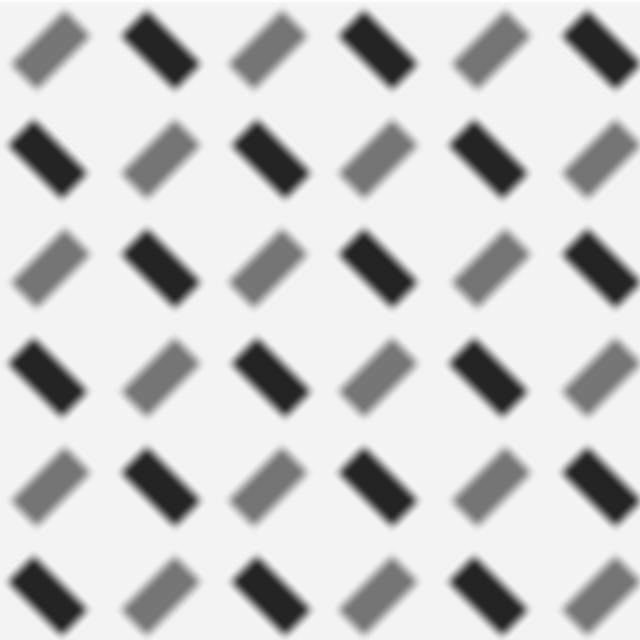
A Shadertoy shader for this pattern:

```glsl
// Checkered weave of blurred diagonal bars, dark and grey, on a pale ground.

const vec2  PITCH      = vec2(0.1721, 0.1706);  // spacing of bars across and down
const vec2  FIRST      = vec2(0.0769, 0.0781);  // centre of the top left bar
const vec2  BAR_HALF   = vec2(0.0592, 0.0282);  // half length and half width
const float SOFTNESS   = 0.0125;                // half width of the edge blur
const float JITTER     = 0.0024;                // sideways offset of the bars
const float TOP_STRIP  = 0.0035;                // height of the light top edge
const vec3  GROUND     = vec3(0.953);
const vec3  STRIP      = vec3(0.99);
const vec3  DARK_BAR   = vec3(0.142);
const vec3  GREY_BAR   = vec3(0.460);

// Coverage of a blurred box: the product of both axes rounds the corners
float blurredBox(vec2 p, vec2 halfSize, float blur) {
    vec2 cover = 1.0 - smoothstep(-blur, blur, abs(p) - halfSize);
    return cover.x * cover.y;
}

// Offsets alternate in pairs along a row, shifted by one bar on odd rows
float sidewaysOffset(vec2 cell) {
    float phase = mod(cell.x + 3.0 * mod(cell.y, 2.0), 4.0);
    return phase < 1.5 ? JITTER : -JITTER;
}

void mainImage(out vec4 fragColor, in vec2 fragCoord) {
    // Canvas units, measured from the top left
    vec2 p = vec2(fragCoord.x, iResolution.y - fragCoord.y) / iResolution.y;
    float pixel = 1.0 / iResolution.y;

    // Nearest bar and the position relative to its centre
    vec2 cell = floor((p - FIRST) / PITCH + 0.5);
    vec2 q = p - FIRST - cell * PITCH;
    q.x -= sidewaysOffset(cell);

    // Checkerboard choice of slope and tone
    bool isDark = mod(cell.x + cell.y, 2.0) > 0.5;
    if (!isDark) q.y = -q.y;
    vec2 along = vec2(q.x + q.y, q.y - q.x) * sqrt(0.5);

    // Blend the bar over the ground
    float cover = blurredBox(along, BAR_HALF, max(SOFTNESS, pixel));
    float strip = 1.0 - smoothstep(TOP_STRIP - pixel, TOP_STRIP + pixel, p.y);
    vec3 color = mix(GROUND, STRIP, strip);
    color = mix(color, isDark ? DARK_BAR : GREY_BAR, cover);

    fragColor = vec4(color, 1.0);
}
```
